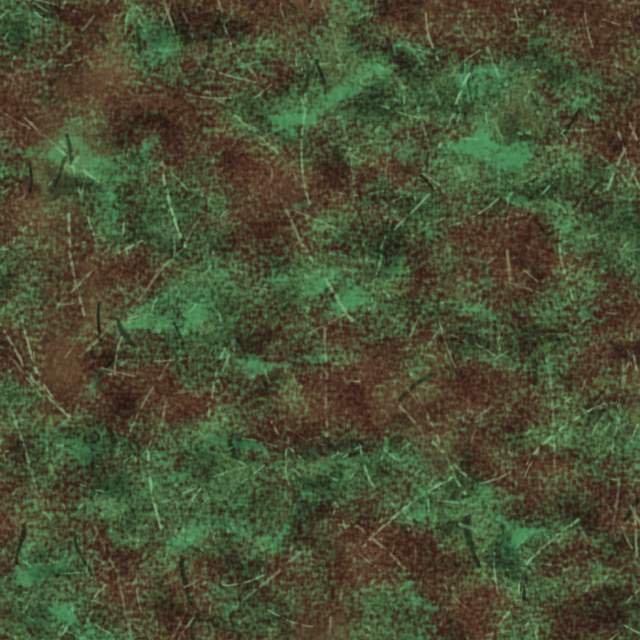
Reproduce this texture procedurally as a WebGL 1 fragment shader.

```glsl
precision highp float;
// Mossy forest floor: brown earth and green moss blended by warped gradient
// noise, roughened by a woven grain, then littered with pale dry stalks,
// small bright flecks and a few dark twigs scattered on jittered grids.

uniform vec2 u_resolution;

vec2 hash2(vec2 p) {
  vec3 q = fract(p.xyx * vec3(0.1031, 0.1030, 0.0973));
  q += dot(q, q.yzx + 33.33);
  return fract((q.xx + q.yz) * q.zy);
}

float gradientDot(vec2 cell, vec2 offset) {
  float angle = 6.2832 * hash2(cell + 71.0).x;
  return dot(vec2(cos(angle), sin(angle)), offset);
}

float noise(vec2 p) {
  vec2 i = floor(p), f = p - i;
  vec2 u = f * f * f * (f * (f * 6.0 - 15.0) + 10.0);
  float low = mix(gradientDot(i, f), gradientDot(i + vec2(1, 0), f - vec2(1, 0)), u.x);
  float high = mix(gradientDot(i + vec2(0, 1), f - vec2(0, 1)),
                   gradientDot(i + vec2(1, 1), f - vec2(1, 1)), u.x);
  return mix(low, high, u.y);
}

float fbm(vec2 p) {
  float sum = 0.0, gain = 1.0;
  for (int i = 0; i < 4; i++) {
    sum += gain * noise(p);
    p = mat2(1.6, 1.2, -1.2, 1.6) * p + 17.3;
    gain *= 0.55;
  }
  return sum;
}

// Coverage of bent strokes, one per cell; reach is the half length in cells.
float strokes(vec2 p, float cells, float reach, float width, float spread, float share, float seed) {
  vec2 q = p * cells + seed;
  vec2 home = floor(q);
  float cover = 0.0;
  for (int y = -1; y <= 1; y++) {
    for (int x = -1; x <= 1; x++) {
      vec2 id = home + vec2(x, y);
      vec2 shape = hash2(id + 13.7);
      vec2 kind = hash2(id + 47.1);
      float angle = 0.65 + spread * shape.x;
      vec2 dir = vec2(cos(angle), sin(angle));
      vec2 rel = q - id - hash2(id);
      float along = dot(rel, dir);
      float across = dot(rel, vec2(-dir.y, dir.x)) + (kind.x - 0.5) * 0.5 * along * along;
      float past = max(abs(along) - reach * (0.35 + 0.65 * shape.y), 0.0);
      float dist = length(vec2(past, across)) / cells;
      float line = 1.0 - smoothstep(0.15 * width, width, dist);
      cover = max(cover, line * step(kind.y, share) * (0.4 + 0.6 * kind.x));
    }
  }
  return cover;
}

void main() {
  vec2 p = gl_FragCoord.xy / min(u_resolution.x, u_resolution.y);
  vec2 warp = vec2(noise(p * 14.0), noise(p * 14.0 + 40.0));
  vec2 w = p + 0.025 * warp;

  // Woven grain and broad tones
  float grain = noise(p * vec2(95.0, 150.0)) + noise(p * vec2(170.0, 105.0) + 9.0);
  float fine = noise(p * vec2(230.0, 210.0) + 5.0);
  float patches = fbm(w * vec2(4.5, 6.5) + 3.0);
  float tone = fbm(w * vec2(13.0, 17.0) + 60.0);
  float haze = fbm(w * vec2(5.0, 4.0) + 90.0);

  // Earth and moss
  vec3 earth = mix(vec3(0.22, 0.13, 0.10), vec3(0.44, 0.33, 0.23),
                   clamp(0.45 + 0.45 * tone + 0.45 * grain + 0.3 * fine, 0.0, 1.0));
  vec3 moss = mix(vec3(0.14, 0.22, 0.13), vec3(0.38, 0.53, 0.33),
                  clamp(0.48 + 0.5 * tone + 0.4 * grain + 0.3 * fine, 0.0, 1.0));
  float green = smoothstep(-0.5, 0.5, patches + 0.35 * tone + 0.5 * grain);
  vec3 color = mix(earth, moss, green);
  color = mix(color, vec3(0.46, 0.40, 0.26), 0.45 * smoothstep(0.15, 0.75, haze));

  // Bright leaves
  float leaf = fbm(w * vec2(10.0, 15.0) + 130.0) + 0.6 * patches + 0.15 * grain;
  color = mix(color, vec3(0.31, 0.62, 0.39), 0.72 * smoothstep(0.2, 0.85, leaf));

  // Dark twigs and hollows
  float twigs = strokes(w, 11.0, 0.4, 0.005, 1.6, 0.4, 5.0);
  color = mix(color, vec3(0.08, 0.11, 0.07), 0.75 * twigs * smoothstep(-0.3, 0.2, tone + 0.2));
  color *= 1.0 - 0.3 * smoothstep(0.1, 0.6, fbm(w * vec2(9.0, 12.0) + 200.0));

  // Pale stalks, broken along their length
  vec2 s = p + 0.005 * warp;
  float broken = smoothstep(-0.35, 0.3, noise(p * 55.0 + 20.0) + 0.5 * noise(p * 9.0) + 0.3 * grain);
  float stalks = strokes(s, 6.0, 0.75, 0.0042, 1.9, 0.8, 21.0);
  stalks = max(stalks, 0.9 * strokes(s, 9.0, 0.8, 0.0036, 2.2, 0.55, 43.0));
  stalks = max(stalks, 0.75 * strokes(s, 19.0, 0.7, 0.0032, 3.14, 0.5, 67.0));
  vec3 straw = mix(vec3(0.56, 0.60, 0.45), vec3(0.50, 0.75, 0.53), green);
  color = mix(color, straw, 0.8 * stalks * broken);

  // Small flecks, denser on the moss
  float flecks = strokes(w, 48.0, 0.45, 0.0034, 3.14, 0.5, 91.0);
  color = mix(color, straw, flecks * (0.2 + 0.3 * green) * smoothstep(-0.2, 0.4, tone + 0.5 * grain));

  gl_FragColor = vec4(color, 1.0);
}
```
